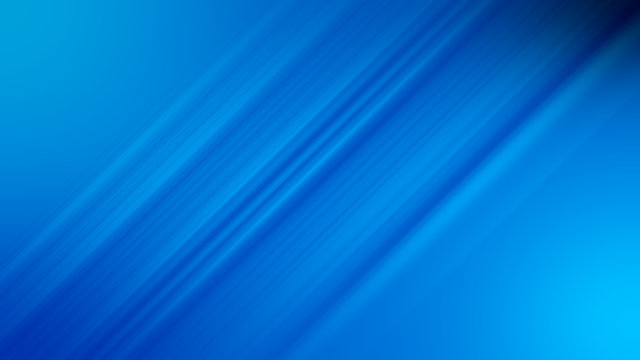
Give the GLSL for this background, as a WebGL 1 fragment shader.

```glsl
precision highp float;
// Blue backdrop: corner glows blended over a flat blue, crossed by soft diagonal
// light streaks. Streaks are one-dimensional profiles on a slanted axis, with
// gradient noise for fine striations, and fade towards the top and bottom.
uniform vec2 u_resolution;

const vec3 BASE_BLUE = vec3(0.0, 0.465, 0.86);
const vec3 TEAL = vec3(0.0, 0.63, 0.86);
const vec3 ROYAL = vec3(0.0, 0.20, 0.67);
const vec3 SHADE = vec3(0.0, 0.31, 0.70);
const vec3 NAVY = vec3(0.0, 0.06, 0.22);
const vec3 CYAN = vec3(0.0, 0.75, 1.0);
const vec3 STREAK_TINT = vec3(0.0, 0.15, 0.09);

// Random slope in -1..1 for a lattice point
float slope(float cell) {
  return fract(sin(cell * 127.1) * 4375.85) * 2.0 - 1.0;
}

// One-dimensional gradient noise
float gradientNoise(float x) {
  float cell = floor(x);
  float f = x - cell;
  float blend = f * f * f * (f * (f * 6.0 - 15.0) + 10.0);
  return mix(slope(cell) * f, slope(cell + 1.0) * (f - 1.0), blend);
}

// Layered striations, finer layers being weaker
float striations(float x) {
  float sum = 0.0;
  float gain = 1.0;
  float frequency = 28.0;
  for (int i = 0; i < 3; i++) {
    sum += gain * gradientNoise(x * frequency + float(i) * 7.3);
    gain *= 0.75;
    frequency *= 1.8;
  }
  return sum;
}

// Soft elliptical falloff around a centre
float glow(vec2 p, vec2 centre, vec2 radius) {
  vec2 d = (p - centre) / radius;
  return exp(-dot(d, d));
}

// Streak profile with separate softness on each side
float band(float x, float centre, float leftWidth, float rightWidth) {
  float d = x - centre;
  float w = d < 0.0 ? leftWidth : rightWidth;
  return exp(-d * d / (w * w));
}

// Corner lights and shadows
vec3 backdrop(vec2 p, float aspect) {
  vec3 color = BASE_BLUE;
  color = mix(color, SHADE, 0.85 * glow(p, vec2(aspect * 0.70, 1.08), vec2(0.75, 0.38)));
  color = mix(color, TEAL, glow(p, vec2(0.0, 1.0), vec2(0.56, 0.56)));
  color = mix(color, ROYAL, glow(p, vec2(0.0, -0.04), vec2(0.72, 0.36)));
  color = mix(color, CYAN, glow(p, vec2(aspect * 0.99, 0.1), vec2(0.42, 0.38)));
  color = mix(color, NAVY, glow(p, vec2(aspect, 1.02), vec2(0.38, 0.22)));
  return color;
}

// Signed streak light: positive is lit, negative is shaded
float streakLight(float x) {
  float light = 0.0;
  // Left group
  light += 0.45 * band(x, 0.787, 0.012, 0.035);
  light += 0.70 * band(x, 0.968, 0.060, 0.012);
  light -= 0.22 * band(x, 1.050, 0.060, 0.025);
  // Central group
  light += 0.70 * band(x, 1.198, 0.045, 0.016);
  light -= 0.60 * band(x, 1.268, 0.018, 0.013);
  light += 0.30 * band(x, 1.295, 0.012, 0.010);
  light -= 0.35 * band(x, 1.318, 0.010, 0.009);
  light += 0.70 * band(x, 1.355, 0.022, 0.016);
  light -= 0.85 * band(x, 1.404, 0.020, 0.036);
  // Right group
  light += 0.60 * band(x, 1.655, 0.110, 0.060);
  light -= 0.35 * band(x, 1.590, 0.007, 0.007);
  light -= 0.22 * band(x, 1.562, 0.006, 0.006);
  light -= 0.75 * band(x, 1.785, 0.034, 0.020);
  light += 0.85 * band(x, 1.850, 0.024, 0.045);
  light += 0.18 * band(x, 2.020, 0.080, 0.012);
  // Fine texture, calmer in the right group
  float area = smoothstep(0.65, 0.85, x) * (1.0 - smoothstep(1.72, 1.95, x));
  float strength = mix(0.75, 0.40, smoothstep(1.35, 1.45, x));
  return light + strength * area * striations(x);
}

void main() {
  vec2 p = gl_FragCoord.xy / u_resolution.y;
  float aspect = u_resolution.x / u_resolution.y;

  // Slanted axis across the streaks, anchored to the canvas centre
  float across = p.x - 0.5 * aspect + 0.889 + 1.03 * (1.0 - p.y);
  float fade = exp(-pow(abs(p.y - 0.52) / 0.44, 2.0));

  vec3 color = backdrop(p, aspect);
  color += STREAK_TINT * streakLight(across) * fade;
  gl_FragColor = vec4(clamp(color, 0.0, 1.0), 1.0);
}
```
